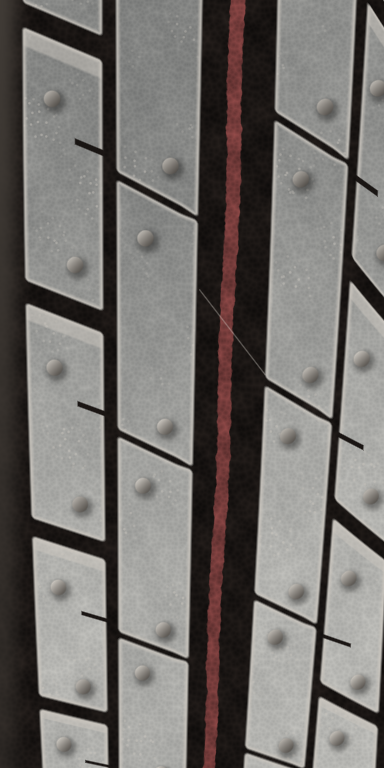
This pattern is drawn by a Shadertoy shader. Its source:

```glsl
// Worn tyre tread: four ribs of slanted rubber blocks with moulded studs and a red
// stripe in the central groove. Each rib is a repeated rounded box; an atanh phase
// foreshortens the repeats as the tread curves away toward the bottom.

const vec3 GROOVE = vec3(0.10, 0.083, 0.075);
const vec3 SIDEWALL = vec3(0.25, 0.23, 0.21);
const vec3 RUBBER_DARK = vec3(0.48, 0.485, 0.48);
const vec3 RUBBER_LIGHT = vec3(0.71, 0.71, 0.695);
const vec3 EDGE_SHINE = vec3(0.80, 0.78, 0.75);
const vec3 STRIPE = vec3(0.49, 0.25, 0.245);
const float CURVATURE = 0.768;     // how fast the tread turns away
const float REPEAT_SCALE = 3.5;    // repeats per unit of unrolled height
const float TOP_PITCH = 0.744;     // block length at the top, in canvas widths
const float CORNER = 0.012;
const float STUD_RADIUS = 0.027;
const float STRIPE_HALF_WIDTH = 0.019;

struct Rib {
    float left, right;   // side edges
    float offset;        // phase of the cut between blocks
    float slant, cut;    // slope in phase, half width of the cut
    vec3 notch;          // short sipe: start, end, phase
    float light;
};

float hash(vec2 p) {
    return fract(sin(dot(p, vec2(127.1, 311.7))) * 4375.85);
}

// Cellular noise: distance to the nearest scattered point
float cellular(vec2 p) {
    vec2 cell = floor(p);
    float nearest = 2.0;
    for (int j = -1; j <= 1; j++)
    for (int i = -1; i <= 1; i++) {
        vec2 c = cell + vec2(i, j);
        vec2 point = c + vec2(hash(c), hash(c + 37.0));
        nearest = min(nearest, length(p - point));
    }
    return nearest;
}

float waves(vec2 p) {
    return (sin(p.x + 1.7 * sin(p.y * 0.8)) + sin(p.y * 1.9 + 1.3 * p.x)
          + sin(p.x * 3.1 - p.y * 2.3)) / 3.0;
}

float cover(float d) {
    return clamp(0.5 - d * iResolution.x / 1.5, 0.0, 1.0);
}

float centred(float t) { return fract(t + 0.5) - 0.5; }

vec3 drawStud(vec3 color, vec2 v, float radius, float wear) {
    float r = length(v) / radius;
    color *= 1.0 - 0.38 * exp(-pow(length(v - radius * vec2(0.25, 0.3)) / radius, 4.0) * 0.7);
    float dome = clamp(0.62 - 0.55 * dot(v, vec2(0.7, 0.7)) / radius, 0.0, 1.0);
    vec3 cap = mix(SIDEWALL, EDGE_SHINE, dome * (0.8 + 0.2 * wear));
    return mix(color, cap, cover((r - 0.8) * radius) * 0.85);
}

vec3 drawRib(vec3 color, vec2 p, float phase, float shrink, Rib rib) {
    float pitch = TOP_PITCH * shrink;
    float across = (p.x - rib.left) / (rib.right - rib.left);
    float w = phase - rib.offset;
    float t = w - rib.slant * (across - 0.5);
    float d = centred(t) * pitch;
    float side = min(p.x - rib.left, rib.right - p.x);
    bool shoulder = rib.cut > 0.015;
    float taper = shoulder ? 1.0 : mix(1.0, 0.4, smoothstep(0.75, 1.0, across));
    float gap = abs(d) - rib.cut * shrink * taper;

    // Rounded block
    vec2 q = CORNER - vec2(side, gap);
    float block = length(max(q, 0.0)) + min(max(q.x, q.y), 0.0) - CORNER;

    // Rubber with mottling, grain, dust and a tone per block
    float tone = 0.10 + 0.70 * smoothstep(0.1, 1.7, p.y) + rib.light;
    tone += 0.10 * waves(p * vec2(14.0, 9.0)) + 0.10 * (hash(vec2(floor(t), rib.offset)) - 0.5);
    tone += 0.28 * (cellular(p * 95.0) - 0.5) + 0.16 * (cellular(p * 28.0) - 0.5);
    vec3 rubber = mix(RUBBER_DARK, RUBBER_LIGHT, clamp(tone, -0.4, 1.4));
    float dust = smoothstep(0.22, 0.05, cellular(p * 42.0)) * smoothstep(0.0, 0.8, waves(p * 11.0));
    rubber = mix(rubber, EDGE_SHINE, 0.45 * dust);

    // Worn bright rims, and a bevel under the wide shoulder cuts
    rubber = mix(rubber, EDGE_SHINE, 0.75 * smoothstep(0.016, 0.004, -block));
    if (shoulder && d > 0.0)
        rubber = mix(rubber, EDGE_SHINE, 0.5 * smoothstep(0.055, 0.045, gap / shrink));
    rubber *= mix(0.5, 1.0, smoothstep(0.0, 0.006, -block));

    // Two studs per block, slightly displaced
    for (int i = 0; i < 2; i++) {
        vec2 place = i == 0 ? vec2(0.36, 0.15) : vec2(0.64, 0.89);
        if (shoulder) place.y += i == 0 ? 0.09 : -0.05;
        float wear = hash(vec2(floor(w - place.y + 0.5), rib.offset + float(i)));
        vec2 v = vec2((across - place.x) * (rib.right - rib.left), centred(w - place.y) * pitch);
        v += 0.008 * vec2(wear - 0.5, 0.5 - wear);
        rubber = drawStud(rubber, v, STUD_RADIUS * mix(0.8, 1.0, shrink), wear);
    }

    // Short sipe
    float sipe = abs(centred(w - rib.notch.z - 0.12 * across) * pitch) - 0.008 * shrink;
    float span = max(rib.notch.x - across, across - rib.notch.y) * (rib.right - rib.left);
    rubber = mix(rubber, GROOVE, cover(max(sipe, span)));
    return mix(color, rubber, cover(block));
}

void mainImage(out vec4 fragColor, in vec2 fragCoord) {
    vec2 uv = fragCoord / iResolution.xy;
    float h = 1.0 - uv.y, h2 = h * h;     // height measured downward
    vec2 p = vec2(uv.x, 2.0 * h);
    float phase = REPEAT_SCALE * atanh(CURVATURE * h);
    float shrink = 1.0 - CURVATURE * CURVATURE * h2;

    // Groove floor and sidewall
    vec3 color = GROOVE * (1.0 + 0.25 * waves(p * 23.0) + 0.5 * (cellular(p * 70.0) - 0.5));
    color = mix(color, SIDEWALL, smoothstep(0.08, 0.0, p.x) * (1.0 - 0.5 * h));

    // Painted stripe with ragged edges
    float ragged = 0.0025 * waves(vec2(p.y * 45.0, 2.0)) + 0.004 * (cellular(p * 60.0) - 0.5);
    float stripe = abs(p.x - 0.620 + 0.057 * h + 0.021 * h2 + 0.003 * sin(p.y * 9.0));
    vec3 paint = STRIPE * (0.95 + 0.12 * waves(p * 31.0) + 0.25 * (cellular(p * 80.0) - 0.5));
    color = mix(color, paint, cover(stripe - STRIPE_HALF_WIDTH * (1.0 - 0.2 * h) + ragged));

    // Ribs from left to right
    color = drawRib(color, p, phase, shrink, Rib(0.057 + 0.052 * h2, 0.268 + 0.016 * h2,
        0.11, 0.12, 0.030, vec3(0.65, 1.1, 0.31), 0.12));
    color = drawRib(color, p, phase, shrink, Rib(0.300 + 0.008 * h, 0.529 - 0.042 * h,
        0.70, 0.16, 0.009, vec3(2.0, 2.0, 0.0), 0.0));
    color = drawRib(color, p, phase, shrink, Rib(0.721 - 0.044 * (h + h2), 0.930 - 0.091 * h - 0.044 * h2,
        0.49, 0.17, 0.009, vec3(2.0, 2.0, 0.0), 0.22));
    color = drawRib(color, p, phase, shrink, Rib(0.956 - 0.117 * h - 0.026 * h2, 1.068 - 0.065 * h - 0.023 * h2,
        0.07, 0.22, 0.030, vec3(-0.1, 0.47, 0.56), 0.22));

    // Stray fibre
    vec2 start = vec2(0.52, 0.755), along = vec2(0.17, 0.22);
    float k = clamp(dot(p - start, along) / dot(along, along), 0.0, 1.0);
    color = mix(color, EDGE_SHINE, 0.5 * cover(length(p - start - k * along) - 0.0012));
    fragColor = vec4(color, 1.0);
}
```
